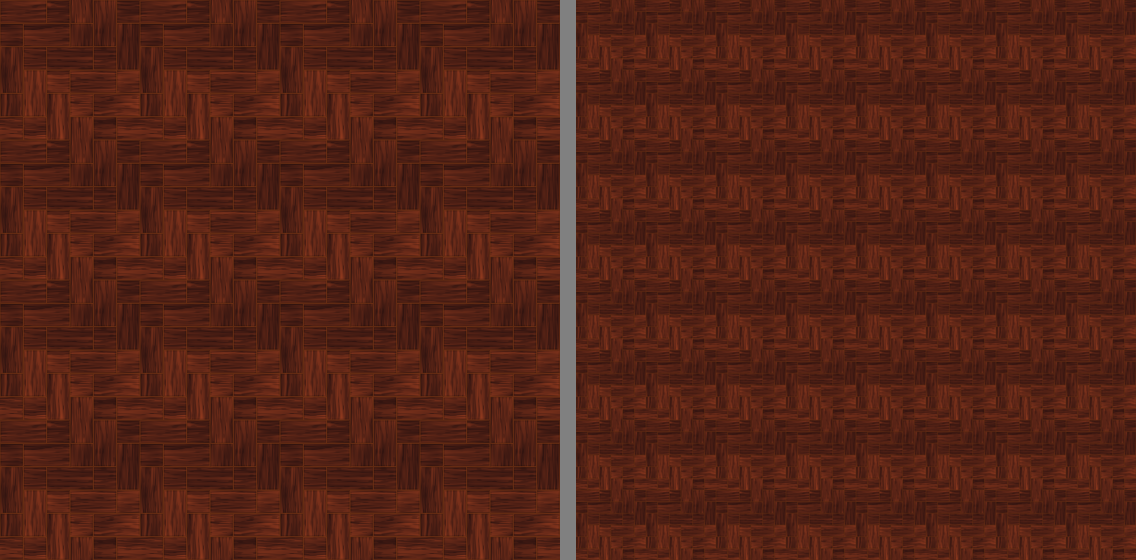
Left, the tile; right, the same tile 2 across and 2 down.
Write a Shadertoy shader that draws this texture.

```glsl
// Dark red parquet: a stepped herringbone of two-cell planks and square blocks.
// Each diagonal step picks the piece covering a cell; wood grain is stretched
// noise in the piece's own frame, so the 6 x 6 cell unit wraps without seams.

#define REPEATS 4          // pattern units across and down
#define UNIT 6             // cells per pattern unit
#define SEAM_HALF 0.024    // half seam width, in cells
#define TONE_SWING 0.22    // tone change from step to step
#define TONE_RANDOM 0.34   // random tone change per piece
#define GRAIN_CONTRAST 1.35
#define PORE_DEPTH 0.20
#define END_GLOW 0.20      // warm streaks at the ends of a piece
#define WOOD_DARK vec3(0.20, 0.080, 0.063)
#define WOOD_LIGHT vec3(0.52, 0.208, 0.112)
#define SEAM_COLOR vec3(0.45, 0.20, 0.075)

float hash(vec2 p) {
    vec3 q = fract(p.xyx * vec3(0.1031, 0.1030, 0.0973));
    q += dot(q, q.yzx + 33.33);
    return fract((q.x + q.y) * q.z);
}

float valueNoise(vec2 p) {
    vec2 cell = floor(p), f = fract(p);
    f = f * f * (3.0 - 2.0 * f);
    float low = mix(hash(cell), hash(cell + vec2(1, 0)), f.x);
    float high = mix(hash(cell + vec2(0, 1)), hash(cell + vec2(1, 1)), f.x);
    return mix(low, high, f.y);
}

// Grain brightness; g.x runs along the fibres, g.y across them
float woodGrain(vec2 g, float seed) {
    vec2 shift = vec2(seed * 61.0, seed * 137.0);
    g.y += 0.08 * (valueNoise(g * vec2(1.3, 2.0) + shift) - 0.5);
    float broad = valueNoise(g * vec2(0.5, 3.2) + shift);
    float streak = valueNoise(g * vec2(0.8, 11.0) + shift + 17.0);
    float fine = valueNoise(g * vec2(1.6, 21.0) + shift + 41.0);
    float pores = smoothstep(0.64, 0.9, valueNoise(g * vec2(3.0, 18.0) + shift + 73.0));
    float sum = 0.28 * broad + 0.38 * streak + 0.34 * fine;
    return 0.5 + GRAIN_CONTRAST * (sum - 0.5) - PORE_DEPTH * pores;
}

void mainImage(out vec4 fragColor, in vec2 fragCoord) {
    // Cell coordinates, rows counted downward
    int cells = REPEATS * UNIT;
    vec2 uv = fragCoord / iResolution.xy;
    vec2 p = vec2(uv.x, 1.0 - uv.y) * float(cells);
    float pixel = float(cells) / min(iResolution.x, iResolution.y);
    ivec2 cell = ivec2(floor(p));

    // Steps 0,1: flat plank; 2,5: square blocks; 3,4: upright plank
    int diagonal = (cell.x - cell.y + cells) % UNIT;
    ivec2 origin = cell;
    vec2 size = vec2(1.0);
    bool upright = diagonal == 2 && cell.y % 3 == 1;
    if (diagonal < 2) {
        origin.x -= diagonal;
        size.x = 2.0;
    } else if (diagonal == 3 || diagonal == 4) {
        origin.y -= 4 - diagonal;
        size.y = 2.0;
        upright = true;
    }

    // Frame and identity of the piece
    vec2 local = p - vec2(origin);
    vec2 id = vec2((origin + UNIT) % UNIT);
    float seed = hash(id * 7.3 + 2.7);
    vec2 border = min(local, size - local);
    float edge = min(border.x, border.y);
    vec2 along = upright ? local.yx : local;
    float endDistance = upright ? border.y : border.x;

    // Wood: grain, piece tone, warm ends
    float grain = woodGrain(along, seed);
    float tone = TONE_RANDOM * (hash(id + 19.1) - 0.5)
               - TONE_SWING * cos(6.2831853 * (id.y - 0.9) / float(UNIT));
    float glow = END_GLOW * exp(-5.0 * endDistance) * smoothstep(0.4, 0.75, grain);
    float shade = grain * (0.82 + 0.6 * tone) + 0.25 * tone + glow;
    vec3 color = mix(WOOD_DARK, WOOD_LIGHT, clamp(shade, 0.0, 1.1));

    // Shaded rim and thin seam
    color *= mix(0.84, 1.0, smoothstep(SEAM_HALF, 0.10, edge));
    float seam = clamp((SEAM_HALF - edge) / pixel + 0.5, 0.0, 1.0);
    color = mix(color, SEAM_COLOR, seam * 0.75);

    fragColor = vec4(color, 1.0);
}
```
